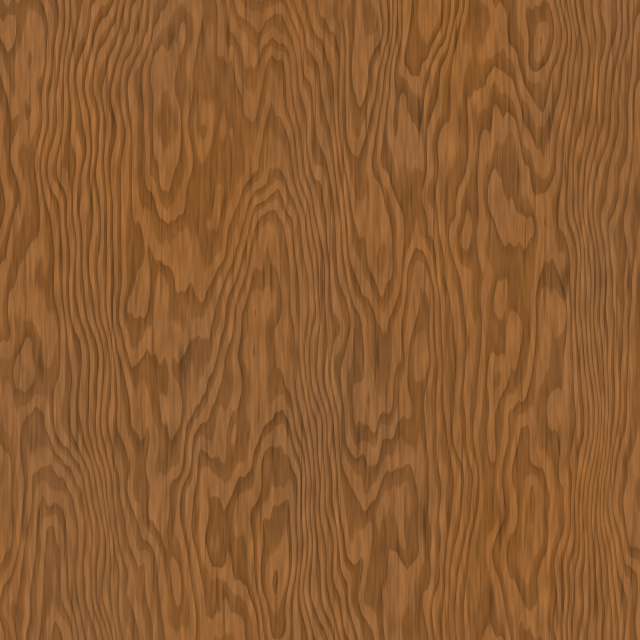
Write a Shadertoy shader that draws this texture.

```glsl
// Rotary-cut softwood veneer: wavy growth rings with vertical fibres and pores.

const vec3 EARLYWOOD = vec3(0.592, 0.393, 0.221);
const vec3 LATEWOOD  = vec3(0.508, 0.330, 0.173);
const vec3 WARM_TINT = vec3(0.014, -0.007, -0.034);

const float RING_DRIFT    = 24.0;  // steady ring count across the sheet
const float RING_RELIEF   = 15.0;  // broad arches and ovals
const float RING_WAVES    = 3.0;   // medium bends
const float RING_RIPPLES  = 0.70;  // small kinks
const float RING_TEETH    = 0.28;  // ragged fibre ends along a ring
const float EDGE_DARKNESS = 0.14;
const float FIBRE_DEPTH   = 0.16;
const float PORE_DEPTH    = 0.15;
const float PATCH_DEPTH   = 0.03;
const vec2  CROWDING      = vec2(12.0, 70.0);  // rings per sheet: calm, crowded

vec2 hashGradient(vec2 cell) {
    vec3 h = fract(cell.xyx * vec3(0.1031, 0.1030, 0.0973));
    h += dot(h, h.yzx + 33.33);
    float angle = 6.2832 * fract((h.x + h.y) * h.z);
    return vec2(cos(angle), sin(angle));
}

float hashBand(float band) {
    float h = fract(band * 0.1031 + 0.37);
    h *= h + 33.33;
    return fract(h * (h + h));
}

// Gradient noise, roughly -0.7 to 0.7
float noise(vec2 p) {
    vec2 i = floor(p), f = fract(p);
    vec2 u = f * f * f * (f * (f * 6.0 - 15.0) + 10.0);
    float a = dot(hashGradient(i), f);
    float b = dot(hashGradient(i + vec2(1, 0)), f - vec2(1, 0));
    float c = dot(hashGradient(i + vec2(0, 1)), f - vec2(0, 1));
    float d = dot(hashGradient(i + vec2(1, 1)), f - vec2(1, 1));
    return mix(mix(a, b, u.x), mix(c, d, u.x), u.y);
}

// Ring number at a point; its whole-number contours are the ring borders
float ringField(vec2 p) {
    p.x += 0.010 * noise(p * vec2(6.0, 9.0) + 31.0);
    p.y += 0.040 * noise(p * vec2(14.0, 5.0) + 57.0);
    float rings = RING_DRIFT * p.x;
    rings += RING_RELIEF * noise(p * vec2(5.2, 0.85) + vec2(3.3, 8.6));
    rings += RING_WAVES * noise(p * vec2(14.0, 3.8) + 17.0);
    rings += RING_RIPPLES * noise(p * vec2(34.0, 13.0) + 41.0);
    rings += RING_TEETH * noise(p * vec2(95.0, 11.0) + 73.0);
    return rings + 40.0;
}

void mainImage(out vec4 fragColor, in vec2 fragCoord) {
    vec2 p = fragCoord / iResolution.y;

    // Growth rings: quick darkening, then a crisp border
    float rings = ringField(p);
    float slope = fwidth(rings);
    float blur = min(slope, 0.4);
    float crowded = smoothstep(CROWDING.x, CROWDING.y, slope * iResolution.y);
    float phase = fract(rings);
    float border = 1.0 - smoothstep(0.97 - blur, 1.0, phase);
    float late = smoothstep(0.38, 0.50 + 0.5 * blur, phase) * border;
    late *= mix(0.85, 1.05, hashBand(floor(rings)));
    float edge = smoothstep(0.60, 0.92 - 0.4 * blur, phase) * border;

    // Ring contrast fades in calm regions
    float contrast = 0.95 + 0.6 * noise(p * vec2(3.2, 1.7) + 91.0);
    contrast = clamp(contrast, 0.45, 1.1);
    late = mix(0.44, late, contrast * mix(0.85, 1.05, crowded));
    edge *= contrast * mix(0.25, 1.0, crowded);

    // Fibres and dark pores running along the sheet
    vec2 q = p + vec2(0.006 * noise(p * vec2(4.0, 3.0) + 11.0), 0.0);
    float fibre = 0.4 * noise(q * vec2(62.0, 4.0) + 37.0)
                + 0.6 * noise(q * vec2(110.0, 8.0) + 23.0)
                + 0.9 * noise(q * vec2(215.0, 24.0) + 47.0);
    float pore = smoothstep(0.25, 0.48, noise(q * vec2(160.0, 8.0) + 67.0));

    // Broad colour patches
    float patches = noise(p * vec2(3.4, 2.3) + 5.0)
                  + 0.6 * noise(p * vec2(9.0, 3.5) + 29.0);

    vec3 color = mix(EARLYWOOD, LATEWOOD, late);
    color += WARM_TINT * patches;
    color *= 1.0 + PATCH_DEPTH * noise(p * vec2(4.5, 1.8) + 83.0)
                 + FIBRE_DEPTH * fibre;
    color *= 1.0 - EDGE_DARKNESS * edge;
    color *= 1.0 - PORE_DEPTH * pore;
    fragColor = vec4(clamp(color, 0.0, 1.0), 1.0);
}
```
